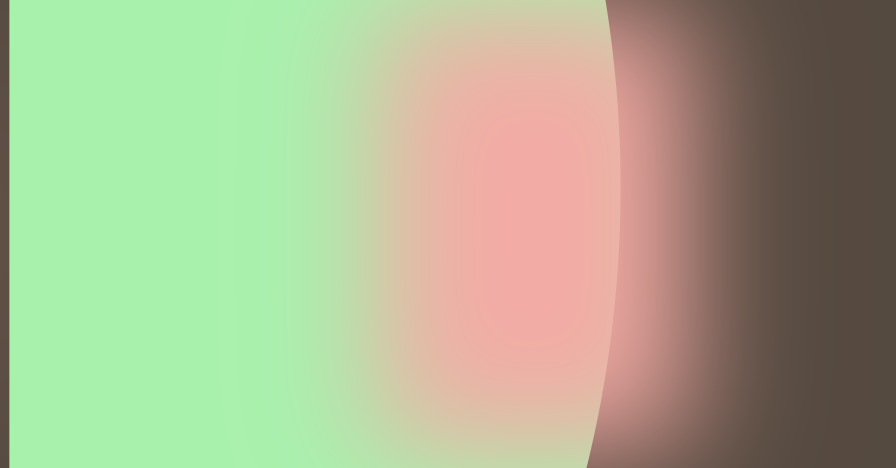
Write a Shadertoy shader that draws this background.

```glsl
// A pale green panel with a bowed right edge lies on a dark brown ground.
// A soft pink glow, a rectangle blurred by a Gaussian, covers both.
// Lengths are in canvas heights, with the origin at the lower left.

const vec3 GROUND = vec3(0.335, 0.290, 0.250);
const vec3 PANEL  = vec3(0.660, 0.945, 0.680);
const vec3 GLOW   = vec3(0.953, 0.670, 0.645);

const float PANEL_LEFT = 0.020;
const vec2  ARC_CENTER = vec2(-1.174, 0.599);
const float ARC_RADIUS = 2.500;

const vec2  GLOW_CENTER = vec2(1.139, 0.509);
const vec2  GLOW_HALF   = vec2(0.331, 0.469);
const float GLOW_BLUR   = 0.124;

// Faint pink cast on the strip left of the panel
const float STRIP_TINT   = 0.060;
const float STRIP_SPREAD = 0.450;

// Integral of the unit Gaussian, by a tanh approximation
vec2 gaussianStep(vec2 z) {
    z = clamp(z, -4.0, 4.0);
    return 0.5 + 0.5 * tanh(0.7979 * (z + 0.0447 * z * z * z));
}

// Coverage of a rectangle after a Gaussian blur
float blurredBox(vec2 p, vec2 halfSize, float blur) {
    vec2 cover = gaussianStep((p + halfSize) / blur)
               - gaussianStep((p - halfSize) / blur);
    return cover.x * cover.y;
}

// Signed distance to the panel, negative inside
float panelDistance(vec2 p) {
    float arc = length(p - ARC_CENTER) - ARC_RADIUS;
    return max(arc, PANEL_LEFT - p.x);
}

void mainImage(out vec4 fragColor, in vec2 fragCoord) {
    float pixel = 1.0 / iResolution.y;
    vec2 p = fragCoord * pixel;

    // Ground with its tinted left strip
    float fromMiddle = (p.y - 0.5) / STRIP_SPREAD;
    float strip = 1.0 - smoothstep(0.0, 0.2, p.x);
    float tint = STRIP_TINT * strip * exp(-fromMiddle * fromMiddle);
    vec3 color = mix(GROUND, GLOW, tint);

    // Panel with antialiased edges
    float panel = clamp(0.5 - panelDistance(p) / pixel, 0.0, 1.0);
    color = mix(color, PANEL, panel);

    // Glow over panel and ground
    float glow = blurredBox(p - GLOW_CENTER, GLOW_HALF, GLOW_BLUR);
    color = mix(color, GLOW, glow);

    fragColor = vec4(color, 1.0);
}
```
